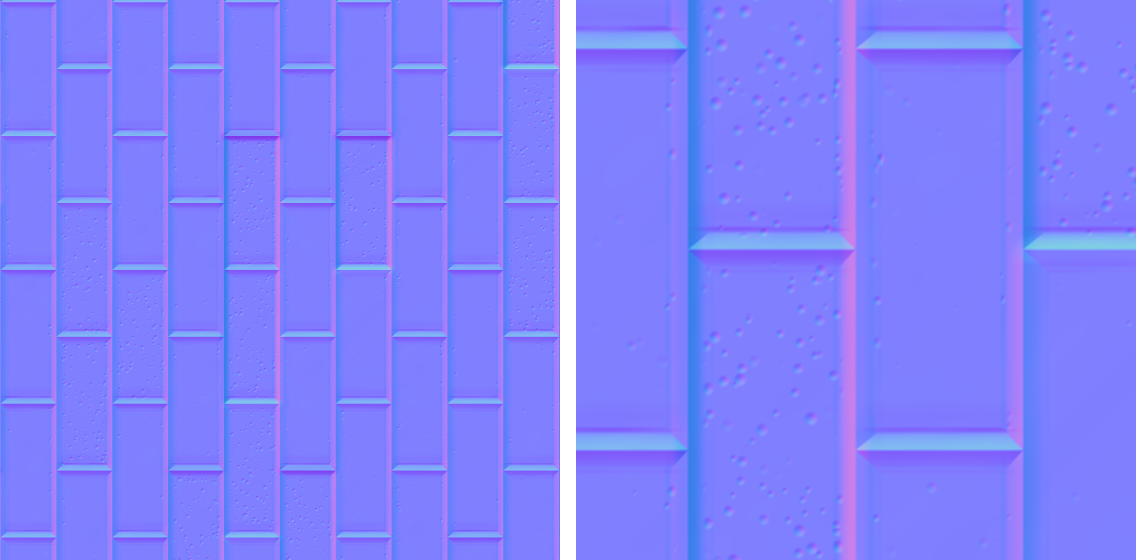
Left, the full canvas; right, a detail of the centre.
This texture map is drawn by a Shadertoy shader. Its source:

```glsl
// Tangent-space normal map of upright bricks in half-staggered columns.
// A height field (brick levels, bevelled joints, lips, cellular grit) is
// differentiated and encoded with green pointing down the canvas.

const vec2 BRICK = vec2(0.09974, 0.23893);       // column width, brick length
const vec2 ORIGIN = vec2(0.0010, 0.0040);        // from the upper left corner
const vec2 BEVEL_NEAR = vec2(0.0125, 0.0110);    // left and top bevel widths
const vec2 BEVEL_FAR = vec2(0.0100, 0.0100);     // right and bottom bevel widths
const float JOINT_DEPTH = 0.0025;
const float LEVEL_BLEND = 0.0090;                // softness of steps between bricks
const float PLAIN_LEVEL = 0.0012;
const float ROUGH_LEVEL = 0.0060;
const float ROUGH_SHARE = 0.25;
const float LIP_HEIGHT = 0.0007;
const float SAG_HEIGHT = 0.0007;
const float GRIT_CELLS = 130.0;
const float GRIT_SLOPE = 0.17;
const float SAMPLE_STEP = 0.0009;

float hash(vec2 p) {
    vec3 q = fract(vec3(p.xyx) * 0.1031 + 0.37);
    q += dot(q, q.yzx + 33.33);
    return fract((q.x + q.y) * q.z);
}

float layeredSines(vec2 p) {
    return (sin(p.x * 37.0 + 2.0 * sin(p.y * 23.0))
          + sin(p.y * 41.0 + 2.0 * sin(p.x * 29.0 + 1.0))
          + sin((p.x + p.y) * 67.0)) / 3.0;
}

float roughness(vec2 id) {
    return step(1.0 - ROUGH_SHARE, hash(id + 17.0));
}

float brickLevel(vec2 id) {
    return hash(id + 71.0) * mix(PLAIN_LEVEL, ROUGH_LEVEL, roughness(id));
}

// Grid position with every other column shifted by half a brick
vec2 stagger(vec2 grid, float column) {
    return vec2(grid.x, grid.y + 0.5 * mod(column, 2.0));
}

// Brick levels cross-faded over their shared edges
float blendedLevel(vec2 grid) {
    float level = 0.0;
    for (int i = -1; i <= 1; i++) {
        float column = floor(grid.x) + float(i);
        vec2 pos = stagger(grid, column);
        for (int j = -1; j <= 1; j++) {
            vec2 id = vec2(column, floor(pos.y) + float(j));
            vec2 inside = (0.5 - abs(pos - id - 0.5)) * BRICK;
            vec2 cover = smoothstep(-LEVEL_BLEND, LEVEL_BLEND, inside);
            level += cover.x * cover.y * brickLevel(id);
        }
    }
    return level;
}

// Scattered rounded grains, one candidate per cell
float grit(vec2 p, float density) {
    vec2 pos = p * GRIT_CELLS;
    float bump = 0.0;
    for (int i = -1; i <= 1; i++) {
        for (int j = -1; j <= 1; j++) {
            vec2 cell = floor(pos) + vec2(i, j);
            vec2 center = cell + vec2(hash(cell + 5.0), hash(cell + 43.0));
            float radius = mix(0.22, 0.55, hash(cell + 91.0));
            float cluster = 1.0 + 0.8 * layeredSines(cell / GRIT_CELLS * 2.0);
            float present = smoothstep(0.0, 0.08, density * cluster - hash(cell + 129.0));
            vec2 d = (pos - center) / radius;
            float dome = max(0.0, 1.0 - dot(d, d));
            bump = max(bump, present * radius * dome * dome);
        }
    }
    return bump * GRIT_SLOPE / GRIT_CELLS;
}

float surfaceHeight(vec2 p) {
    vec2 grid = (p - ORIGIN) / BRICK;
    vec2 pos = stagger(grid, floor(grid.x));
    vec2 id = floor(pos);
    vec2 local = fract(pos) * BRICK;

    // Edge distances in bevel widths: 0 at the joint, 1 where the face begins
    vec2 near = local / BEVEL_NEAR;
    vec2 far = (BRICK - local) / BEVEL_FAR;
    float edge = min(min(near.x, near.y), min(far.x, far.y));
    float bevel = clamp(edge, 0.0, 1.0);
    float joint = JOINT_DEPTH * pow(1.0 - bevel, 1.6);

    // Thin lip and shallow sag where the face meets the bevel
    float wear = 0.75 + 0.35 * layeredSines(p * 1.7);
    float lip = max(1.0 - smoothstep(1.05, 1.4, far.y),
                    0.4 * (1.0 - smoothstep(1.05, 1.35, far.x)));
    float shelf = 0.3 * (1.0 - smoothstep(1.0, 1.3, min(near.x, near.y)));
    float rim = bevel * (LIP_HEIGHT * wear * (lip - shelf)
              + SAG_HEIGHT * (1.0 - smoothstep(1.0, 3.0, far.y)));

    // Grains gather on rough bricks and along the sides of each face
    float side = 1.0 - smoothstep(1.0, 1.5, min(near.x, far.x));
    float density = mix(0.035, 0.30, roughness(id)) + 0.14 * side;
    float grains = grit(p, density) * smoothstep(0.6, 1.0, edge);

    return blendedLevel(grid) - joint + rim + grains + 0.0002 * layeredSines(p);
}

void mainImage(out vec4 fragColor, in vec2 fragCoord) {
    vec2 p = fragCoord / iResolution.xy;
    p.y = 1.0 - p.y;
    vec2 h = vec2(SAMPLE_STEP, 0.0);
    vec2 slope = vec2(surfaceHeight(p + h.xy) - surfaceHeight(p - h.xy),
                      surfaceHeight(p + h.yx) - surfaceHeight(p - h.yx)) / (2.0 * SAMPLE_STEP);
    vec3 normal = normalize(vec3(-slope, 1.0));
    fragColor = vec4(0.5 + 0.5 * normal, 1.0);
}
```
